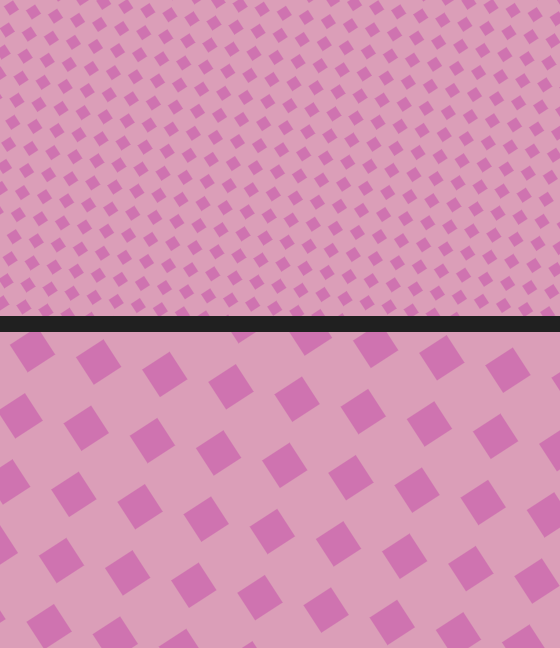
Top, the full canvas; bottom, a detail of the centre.
Reproduce this pattern procedurally as a Shadertoy shader.

```glsl
// Coordinates of p in a frame turned counterclockwise by angle
vec2 toTurnedFrame(vec2 p, float angle) {
    float c = cos(angle), s = sin(angle);
    return vec2(c * p.x + s * p.y, c * p.y - s * p.x);
}

float squareDistance(vec2 p, float halfSide) {
    vec2 d = abs(p) - halfSide;
    return length(max(d, 0.0)) + min(max(d.x, d.y), 0.0);
}

void mainImage(out vec4 fragColor, in vec2 fragCoord) {
    float pitch = 0.071;
    vec2 p = (fragCoord - 0.5 * iResolution.xy) / iResolution.y;

    // Tilted square lattice, one cell per unit
    vec2 lattice = toTurnedFrame(p - vec2(0.005, 0.026), -0.185) / pitch;
    vec2 cell = fract(lattice + 0.5) - 0.5;

    // Square turned within its cell
    float dist = squareDistance(toTurnedFrame(cell, 0.761), 0.244);
    float pixel = 1.0 / (iResolution.y * pitch);
    float coverage = 1.0 - smoothstep(-0.75 * pixel, 0.75 * pixel, dist);

    vec3 background = vec3(0.86, 0.62, 0.72);
    vec3 squareColor = vec3(0.81, 0.45, 0.69);
    fragColor = vec4(mix(background, squareColor, coverage), 1.0);
}
```
